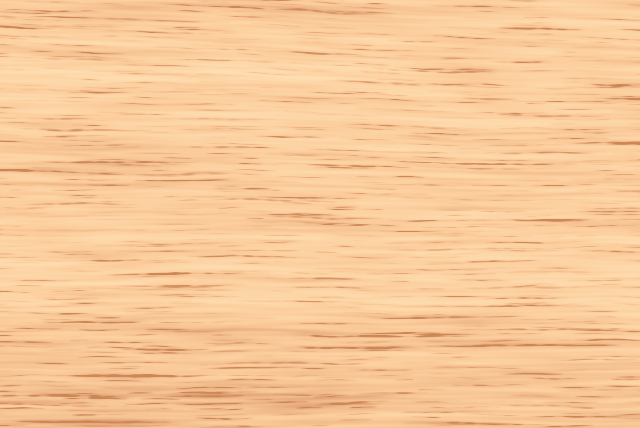
This texture is drawn by a Shadertoy shader. Its source:

```glsl
const vec3 PALE  = vec3(1.00, 0.875, 0.70);
const vec3 CREAM = vec3(0.99, 0.85, 0.67);
const vec3 HONEY = vec3(0.99, 0.81, 0.62);
const vec3 TAN   = vec3(0.96, 0.76, 0.57);
const vec3 RUST  = vec3(0.90, 0.66, 0.48);
const vec3 BROWN = vec3(0.80, 0.53, 0.34);

const float BASE_TONE = 0.92;      // 0 is cream, 1 honey, 2 tan, 3 rust, 4 brown
const float SHEEN = 0.55;
const float BOTTOM_SHADE = 0.70;
const float TOP_SHADE = 0.35;
const float TOP_SLOPE = 0.035;
const float WAVE = 0.014;
const float RIPPLE = 0.003;
const float PORE_WANDER = 0.003;
const float PORE_EDGE = 0.0013;

const vec2 BAND_FREQ   = vec2(0.9, 22.0);
const vec2 STREAK_FREQ = vec2(2.2, 55.0);
const vec2 FIBRE_FREQ  = vec2(5.0, 120.0);

const int PORE_LAYERS = 3;
const vec2 PORE_CELL = vec2(0.44, 0.034);
const float PORE_WIDTH = 0.0023;
const float PORE_SHRINK = 0.62;    // size ratio between successive layers

float hash(vec2 p) {
    vec3 q = fract(p.xyx * vec3(0.1031, 0.1030, 0.0973));
    q += dot(q, q.yzx + 33.33);
    return fract((q.x + q.y) * q.z);
}

vec2 gradient(vec2 cell) {
    float angle = 6.2832 * hash(cell);
    return vec2(cos(angle), sin(angle));
}

float gradientNoise(vec2 p) {
    vec2 i = floor(p), f = p - i;
    vec2 u = f * f * f * (f * (f * 6.0 - 15.0) + 10.0);
    vec2 e = vec2(1.0, 0.0);
    float a = dot(gradient(i), f);
    float b = dot(gradient(i + e.xy), f - e.xy);
    float c = dot(gradient(i + e.yx), f - e.yx);
    float d = dot(gradient(i + e.xx), f - e.xx);
    return mix(mix(a, b, u.x), mix(c, d, u.x), u.y);
}

// Bends the straight grain; the upper part drops towards the right
vec2 bendGrain(vec2 p) {
    float bend = TOP_SLOPE * p.x * smoothstep(0.4, 1.0, p.y);
    bend += WAVE * gradientNoise(p * vec2(1.3, 3.0) + 7.0);
    bend += RIPPLE * gradientNoise(p * vec2(6.0, 16.0) + 31.0);
    return vec2(p.x, p.y + bend);
}

// Broad light and shade across the board
float boardTone(vec2 p) {
    float glow = exp(-pow((p.y - 0.36) / 0.08, 2.0));
    glow += 0.8 * exp(-pow((p.y - 0.80) / 0.12, 2.0)) * (1.0 - 0.35 * p.x);
    float tone = BASE_TONE - SHEEN * glow;
    tone += BOTTOM_SHADE * (1.0 - smoothstep(0.12, 0.32, p.y));
    tone += TOP_SHADE * smoothstep(0.86, 1.0, p.y);
    return tone + 0.4 * gradientNoise(p * vec2(1.0, 4.0) + 53.0);
}

float fibreTone(vec2 g) {
    return 1.1 * gradientNoise(g * BAND_FREQ + 11.0)
         + 1.3 * gradientNoise(g * STREAK_FREQ + 23.0)
         + 1.2 * gradientNoise(g * FIBRE_FREQ + 41.0);
}

// One tapered, broken dash per cell, with a soft stain around it
float poreTone(vec2 g, vec2 cell, float width, float seed, float pixel) {
    float row = floor(g.y / cell.y);
    float along = g.x / cell.x + hash(vec2(row, seed));
    vec2 id = vec2(floor(along), row) + seed * 17.0;

    float halfLength = mix(0.14, 0.48, hash(id + 3.1));
    float middle = mix(halfLength, 1.0 - halfLength, hash(id + 5.7));
    float u = (fract(along) - middle) / halfLength;
    float taper = sqrt(max(0.0, 1.0 - u * u));

    float wander = PORE_WANDER * gradientNoise(vec2(g.x * 12.0, row + seed * 9.3 + 0.5));
    float centre = cell.y * mix(0.25, 0.75, hash(id + 8.3));
    float dist = abs(g.y - row * cell.y - centre + wander);

    float roughness = gradientNoise(vec2(g.x * 28.0, row * 1.7 + seed + 0.4));
    float thickness = width * taper * (0.9 + 0.9 * roughness);
    float edge = max(PORE_EDGE, 0.7 * pixel);
    float core = 1.0 - smoothstep(-edge, edge, dist - thickness);
    float stain = exp(-pow(dist / (2.2 * width + edge), 2.0));

    float present = step(hash(id + 12.9), 0.76);
    float strength = mix(0.7, 3.0, pow(hash(id + 15.1), 1.3));
    float broken = smoothstep(-0.35, 0.15, roughness);
    return present * taper * strength * (core * mix(0.4, 1.0, broken) + 0.22 * stain);
}

vec3 woodColour(float tone) {
    vec3 colour = mix(PALE, CREAM, clamp(tone + 1.0, 0.0, 1.0));
    colour = mix(colour, HONEY, clamp(tone, 0.0, 1.0));
    colour = mix(colour, TAN, clamp(tone - 1.0, 0.0, 1.0));
    colour = mix(colour, RUST, clamp(tone - 2.0, 0.0, 1.0));
    return mix(colour, BROWN, clamp(tone - 3.0, 0.0, 1.0));
}

void mainImage(out vec4 fragColor, in vec2 fragCoord) {
    vec2 p = fragCoord / iResolution.y;
    vec2 g = bendGrain(p);
    float tone = boardTone(p) + fibreTone(g);

    float pores = 0.0, scale = 1.0;
    for (int i = 0; i < PORE_LAYERS; i++) {
        pores += poreTone(g, PORE_CELL * scale, PORE_WIDTH * scale, float(i) + 1.0, 1.0 / iResolution.y);
        scale *= PORE_SHRINK;
    }
    fragColor = vec4(woodColour(tone + min(pores, 3.2)), 1.0);
}
```
